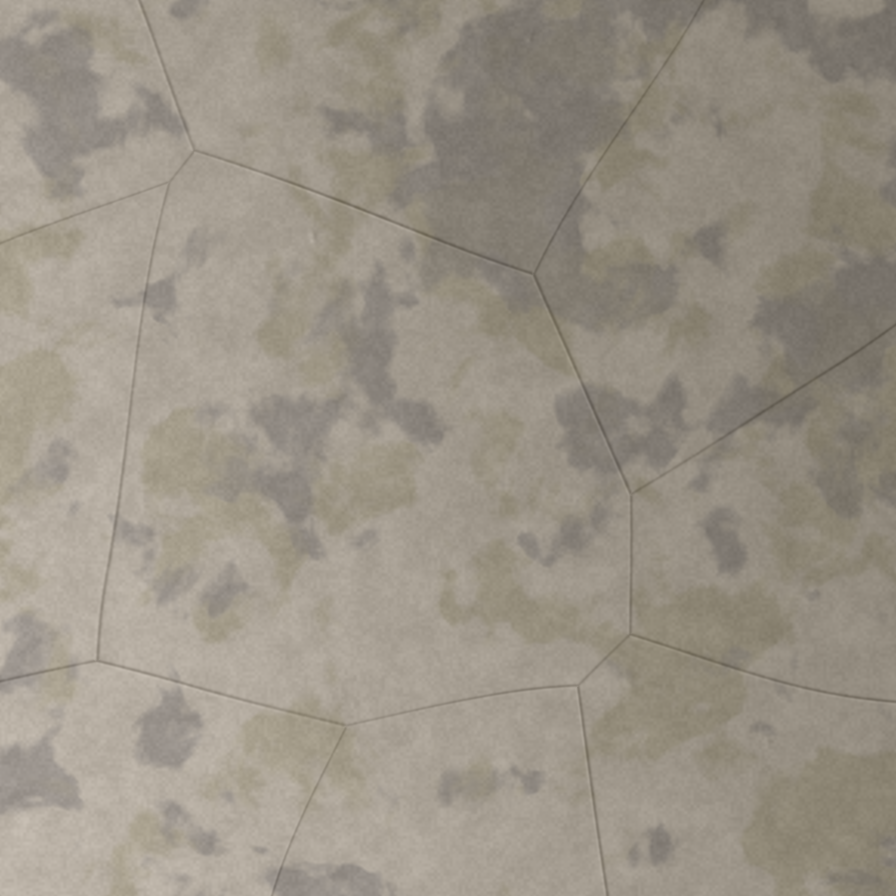
Give the GLSL for this texture, as a Shadertoy shader.

```glsl
// Weathered plaster: a sparse network of hairline cracks over cloudy stains.
// Thresholded noise makes the stains, warped Voronoi borders make the cracks,
// and a directional height difference lights the cracks and small dents.

float hash(vec2 p) {
    vec3 q = fract(vec3(p.xyx) * 0.1031);
    q += dot(q, q.yzx + 33.33);
    return fract((q.x + q.y) * q.z);
}

vec2 hash2(vec2 p) {
    return vec2(hash(p + 17.3), hash(p + 71.9));
}

float noise(vec2 p) {
    vec2 i = floor(p), f = fract(p);
    f = f * f * (3.0 - 2.0 * f);
    return mix(mix(hash(i), hash(i + vec2(1, 0)), f.x),
               mix(hash(i + vec2(0, 1)), hash(i + vec2(1, 1)), f.x), f.y);
}

float fbm(vec2 p) {
    float sum = 0.0, amplitude = 0.53;
    for (int i = 0; i < 4; i++) {
        sum += amplitude * noise(p);
        p = mat2(0.8, 0.6, -0.6, 0.8) * p * 2.03 + 11.7;
        amplitude *= 0.5;
    }
    return sum;
}

// Distance to the nearest border of large, gently bent Voronoi cells
float crackDistance(vec2 p) {
    const float scale = 2.1;
    p += 0.06 * vec2(noise(p * 2.8), noise(p * 2.8 + 9.4));
    p = p * scale + vec2(4.35, 7.6);
    vec2 cell = floor(p), nearest = vec2(8.0);
    for (int y = -1; y <= 1; y++)
    for (int x = -1; x <= 1; x++) {
        vec2 c = cell + vec2(x, y);
        vec2 r = c + 0.08 + 0.84 * hash2(c) - p;
        if (dot(r, r) < dot(nearest, nearest)) nearest = r;
    }
    float d = 8.0;
    for (int y = -2; y <= 2; y++)
    for (int x = -2; x <= 2; x++) {
        vec2 c = cell + vec2(x, y);
        vec2 r = c + 0.08 + 0.84 * hash2(c) - p;
        vec2 across = r - nearest;
        if (dot(across, across) > 0.0001)
            d = min(d, dot(0.5 * (r + nearest), normalize(across)));
    }
    return d / scale;
}

float groove(vec2 p) {
    float d = crackDistance(p) / 0.0019;
    return exp(-d * d);
}

// Scattered small dents and pimples, denser toward the right
float dents(vec2 p) {
    const float count = 15.0;
    vec2 cell = floor(p * count);
    float height = 0.0;
    for (int y = -1; y <= 1; y++)
    for (int x = -1; x <= 1; x++) {
        vec2 c = cell + vec2(x, y);
        float present = step(hash(c + 5.1), 0.05 + 0.22 * c.x / count);
        vec2 r = p - (c + hash2(c)) / count;
        r += 0.006 * (vec2(noise(p * 90.0), noise(p * 90.0 + 31.0)) - 0.5);
        r.x *= mix(0.8, 1.6, hash(c + 2.7));
        float size = mix(0.004, 0.009, hash(c + 8.2));
        height += present * mix(-1.6, 0.8, hash(c + 3.3)) * exp(-dot(r, r) / (size * size));
    }
    return height;
}

float relief(vec2 p) {
    return dents(p) - groove(p);
}

void mainImage(out vec4 fragColor, in vec2 fragCoord) {
    vec2 p = fragCoord / iResolution.xy;

    // Cloudy grey patches, gathered into larger groups
    vec2 bent = p + 0.035 * (vec2(noise(p * 13.0), noise(p * 13.0 + 40.0)) - 0.5);
    float cloud = fbm(bent * 15.0 + 3.0) + 0.65 * (noise(p * 3.6 + 21.0) - 0.5);
    float grey = 1.0 - smoothstep(0.36, 0.50, cloud - 0.14 * (p.y - 0.5));
    vec3 color = mix(vec3(0.635, 0.606, 0.558), vec3(0.535, 0.512, 0.482), grey);

    // Faint olive stains, mostly low on the surface
    float stain = fbm(bent * 16.0 + 60.0) + 0.5 * (noise(p * 4.2 + 80.0) - 0.5);
    float olive = smoothstep(0.56, 0.72, stain - 0.20 * (p.y - 0.45));
    color = mix(color, vec3(0.565, 0.538, 0.455), 0.65 * olive * (1.0 - 0.6 * grey));

    // Soft mottling and fine grain
    color += 0.07 * (fbm(p * 34.0 + 90.0) - 0.5);
    color += 0.035 * (noise(p * 290.0) - 0.5) + 0.02 * (noise(p * 140.0 + 7.0) - 0.5);

    // Light falls off from the lower left to the upper right
    float shade = smoothstep(-0.1, 1.05, dot(p, vec2(0.75, 0.35)));
    color *= mix(vec3(1.17, 1.17, 1.19), vec3(0.88, 0.875, 0.865), shade);

    // Side-lit cracks and dents
    vec2 toLight = 0.0016 * normalize(vec2(1.0, 0.8));
    float slope = relief(p - toLight) - relief(p + toLight);
    float depth = mix(0.5, 1.0, noise(p * 5.0 + 50.0));
    color += 0.085 * slope * depth;
    color -= 0.11 * groove(p) * depth;

    fragColor = vec4(clamp(color, 0.0, 1.0), 1.0);
}
```
